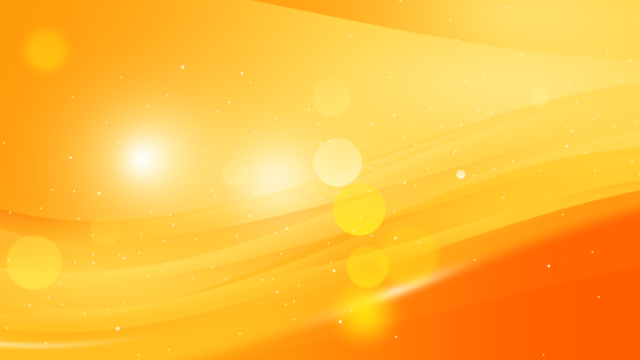
Write a WebGL 2 fragment shader that draws this background.

```glsl
#version 300 es
precision highp float;
uniform vec2 u_resolution;
out vec4 outColor;

const vec3 AMBER = vec3(1.0, 0.61, 0.04);
const vec3 GOLD = vec3(1.0, 0.83, 0.28);
const vec3 STRAW = vec3(1.0, 0.90, 0.50);
const vec3 CREAM = vec3(1.0, 0.97, 0.84);
const vec3 LEMON = vec3(1.0, 0.90, 0.06);
const vec3 HONEY = vec3(1.0, 0.75, 0.12);
const vec3 ORANGE = vec3(1.0, 0.50, 0.02);
const vec3 FLAME = vec3(1.0, 0.36, 0.0);

// Ribbon heights at four evenly spaced stations, left to right
const vec4 TOP_EDGE = vec4(1.10, 1.02, 0.903, 0.833);
const vec4 UPPER = vec4(0.42, 0.425, 0.613, 0.77);
const vec4 MIDDLE = vec4(0.097, 0.206, 0.444, 0.588);
const vec4 LOWER = vec4(0.056, 0.116, 0.30, 0.472);
const vec4 RED = vec4(-0.06, 0.016, 0.218, 0.42);
const vec4 BASE_EDGE = vec4(-0.10, -0.01, 0.125, 0.26);
const float WIDTH = 1.778;
const int STREAKS = 9;
const int SPECK_LAYERS = 3;

// Bokeh discs: x, y, radius, opacity
const vec4 DISCS[12] = vec4[](
  vec4(0.921, 0.729, 0.053, 0.35), vec4(0.655, 0.519, 0.037, 0.38),
  vec4(0.938, 0.549, 0.067, 0.85), vec4(0.998, 0.419, 0.073, 0.90),
  vec4(0.095, 0.271, 0.076, 0.65), vec4(1.021, 0.259, 0.058, 0.65),
  vec4(1.134, 0.289, 0.083, 0.42), vec4(0.127, 0.861, 0.056, 0.50),
  vec4(0.292, 0.359, 0.042, 0.22), vec4(1.012, 0.132, 0.060, 0.90),
  vec4(1.498, 0.729, 0.024, 0.45), vec4(1.280, 0.516, 0.0125, 1.0));
// Disc look: paleness, edge softness
const vec2 LOOKS[12] = vec2[](
  vec2(0.60, 0.03), vec2(0.75, 0.05), vec2(0.85, 0.02), vec2(0.12, 0.02),
  vec2(0.28, 0.02), vec2(0.05, 0.10), vec2(0.05, 0.20), vec2(0.0, 0.45),
  vec2(0.30, 0.10), vec2(0.0, 1.0), vec2(0.70, 0.50), vec2(1.0, 0.20));

float hash(vec2 p) {
  return fract(sin(dot(p, vec2(127.1, 311.7))) * 43758.5453);
}

// Cubic through the four station heights
float curve(vec4 h, float x) {
  float t = 3.0 * x / WIDTH, a = t - 1.0, b = t - 2.0, c = t - 3.0;
  return dot(h, vec4(-a * b * c / 6.0, t * b * c / 2.0, -t * a * c / 2.0, t * a * b / 6.0));
}

float glow(vec2 p, vec2 center, vec2 size) {
  vec2 q = (p - center) / size;
  return exp(-dot(q, q));
}

// Fills the area under a curve with a left to right blend
vec3 ribbon(vec3 col, vec2 p, vec4 h, vec3 left, vec3 right, float opacity, float soft) {
  float mask = smoothstep(-soft, soft, curve(h, p.x) - p.y);
  return mix(col, mix(left, right, smoothstep(0.5, 1.65, p.x)), mask * opacity);
}

vec3 specks(vec3 col, vec2 p, float px) {
  float band = exp(-pow((p.y - curve(UPPER, p.x) + 0.03) / 0.25, 2.0));
  for (int i = 0; i < SPECK_LAYERS; i++) {
    float layer = float(i), size = 0.062 + 0.045 * layer;
    vec2 cell = floor(p / size), key = cell + 17.3 * layer;
    vec2 offset = 0.15 + 0.7 * vec2(hash(key), hash(key + 5.7));
    float radius = 0.0021 + 0.0018 * layer * hash(key + 2.3);
    float present = step(hash(key + 9.1), mix(0.08, 0.55, band) / (1.0 + 0.7 * layer));
    float d = length(p - (cell + offset) * size);
    float spot = 1.0 - smoothstep(radius - px, radius + px, d);
    col = mix(col, CREAM, present * spot * (0.6 + 0.4 * hash(key + 3.9)));
  }
  return col;
}

void main() {
  vec2 p = gl_FragCoord.xy / u_resolution.y;
  float px = 1.0 / u_resolution.y;

  // Sky and its top fold
  vec3 col = mix(AMBER, GOLD, smoothstep(-0.1, 1.05, p.x - 0.25 * (p.y - 0.5)));
  col = mix(col, STRAW, 0.95 * glow(p, vec2(1.42, 0.77), vec2(0.48, 0.16)));
  vec3 fold = mix(AMBER, GOLD, smoothstep(0.7, 1.5, p.x));
  fold = mix(fold, STRAW, 0.9 * glow(p, vec2(1.55, 0.97), vec2(0.28, 0.10)));
  float foldMask = smoothstep(-px, px, p.y - curve(TOP_EDGE, p.x));
  col = mix(col, fold, foldMask * 0.85 * (1.0 - 0.5 * smoothstep(1.2, 1.75, p.x)));

  // Left sun with its round halo
  col = mix(col, STRAW, 0.75 * glow(p, vec2(0.42, 0.55), vec2(0.24, 0.20)));
  col = mix(col, CREAM, 0.65 * glow(p, vec2(0.43, 0.56), vec2(0.12, 0.11)));
  col = mix(col, vec3(1.0), 0.9 * glow(p, vec2(0.398, 0.556), vec2(0.055)));

  // Upper ribbon: a dark fold at the left, light and open at the right
  col = ribbon(col, p, UPPER, HONEY, GOLD, 0.6, 0.006);
  float shade = curve(UPPER, p.x) - p.y;
  float leftFade = 1.0 - smoothstep(0.0, 0.42, p.x);
  col = mix(col, ORANGE, smoothstep(-px, px, shade) * exp(-max(shade, 0.0) / 0.07) * leftFade * 0.9);
  col = mix(col, GOLD, 0.85 * glow(p, vec2(0.30, 0.22), vec2(0.45, 0.13)));

  // Right sun spills over the upper ribbon
  col = mix(col, STRAW, 0.75 * glow(p, vec2(0.80, 0.52), vec2(0.24, 0.18)));
  col = mix(col, CREAM, 0.85 * glow(p, vec2(0.765, 0.495), vec2(0.11, 0.10)));

  // Lower ribbons from back to front
  col = ribbon(col, p, MIDDLE, HONEY, vec3(1.0, 0.78, 0.14), 0.75, 0.004);
  col = mix(col, AMBER, 0.55 * glow(p, vec2(1.05, 0.27), vec2(0.28, 0.11)));
  col = ribbon(col, p, LOWER, HONEY, vec3(1.0, 0.54, 0.03), 0.8, 0.003);
  col = ribbon(col, p, RED, AMBER, FLAME, 0.85, 0.03);
  col = ribbon(col, p, BASE_EDGE, AMBER, FLAME, 0.8, 0.003);

  // Silky streaks, lit and shaded in turn
  for (int i = 0; i < STREAKS; i++) {
    float k = float(i), t = (k + 0.4 * hash(vec2(k, 4.0))) / float(STREAKS);
    vec4 path = mix(UPPER, LOWER, t) + vec4(0.0, -0.02, 0.02, 0.0) * sin(k * 2.4);
    float d = curve(path, p.x) - p.y;
    float sheen = smoothstep(-px, px * 2.0, d) * exp(-max(d, 0.0) / 0.03);
    float along = 0.5 + 0.5 * sin(p.x * 4.0 + 6.28 * hash(vec2(k, 8.0)));
    bool dark = mod(k, 3.0) > 1.5;
    vec3 silk = dark ? AMBER : mix(vec3(1.0, 0.84, 0.20), STRAW, 1.0 - t);
    col = mix(col, silk, sheen * along * (dark ? 0.4 : 0.7));
  }
  float hem = (p.y - curve(LOWER, p.x) + 0.012) / 0.009;
  col = mix(col, CREAM, 0.5 * exp(-hem * hem) * (1.0 - smoothstep(0.0, 0.5, p.x)));
  float ridge = (p.y - curve(RED, p.x) - 0.005) / 0.018;
  col = mix(col, CREAM, 0.75 * exp(-ridge * ridge - pow((p.x - 1.09) / 0.15, 2.0)));

  // Bokeh, fuller toward the lower rim
  for (int i = 0; i < 12; i++) {
    vec4 disc = DISCS[i];
    vec2 q = (p - disc.xy) / disc.z;
    float d = length(q), soft = max(LOOKS[i].y, px / disc.z);
    float mask = 1.0 - smoothstep(1.0 - soft, 1.0 + soft, d);
    float body = mix(clamp(0.68 - 0.32 * q.y + 0.1 * d, 0.0, 1.0), 1.0, LOOKS[i].y);
    col = mix(col, mix(LEMON, CREAM, LOOKS[i].x), mask * body * disc.w);
  }
  outColor = vec4(specks(col, p, px), 1.0);
}
```
